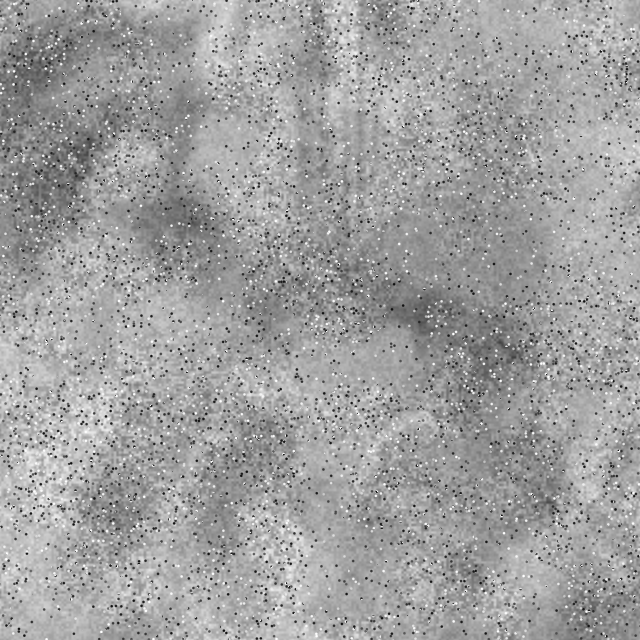
A WebGL 2 fragment shader for this texture:

```glsl
#version 300 es
precision highp float;
// Weathered grey surface: soft fractal clouds with darker blotches and faint
// vertical streaks, covered by fine grain and scattered dark and light specks.
// Clouds are layered value noise; specks are jittered dots on a fine grid.

uniform vec2 u_resolution;
out vec4 fragColor;

float hash(vec2 p) {
    vec3 q = fract(p.xyx * vec3(0.1031, 0.1030, 0.0973));
    q += dot(q, q.yzx + 33.33);
    return fract((q.x + q.y) * q.z);
}

float valueNoise(vec2 p) {
    vec2 cell = floor(p), f = fract(p);
    f = f * f * (3.0 - 2.0 * f);
    float low = mix(hash(cell), hash(cell + vec2(1, 0)), f.x);
    float high = mix(hash(cell + vec2(0, 1)), hash(cell + vec2(1, 1)), f.x);
    return mix(low, high, f.y);
}

float fbm(vec2 p) {
    float sum = 0.0, weight = 0.5, total = 0.0;
    for (int i = 0; i < 5; i++) {
        sum += weight * valueNoise(p);
        total += weight;
        weight *= 0.56;
        p = mat2(1.6, 1.2, -1.2, 1.6) * p + 17.3;
    }
    return sum / total;
}

// Cloudy base tone, paler towards the bottom.
float cloudTone(vec2 uv) {
    vec2 warp = vec2(fbm(uv * 5.0 + 41.0), fbm(uv * 5.0 + 73.0)) - 0.5;
    float clouds = fbm(uv * 4.0 + warp + 9.0);
    float blotches = smoothstep(0.5, 0.78, fbm(uv * 4.5 + warp + 128.0));
    float tone = 0.645 + 0.6 * (clouds - 0.5) - 0.2 * blotches;
    return tone + 0.07 * smoothstep(0.32, 0.05, uv.y);
}

// Thin streaks fanning out a little from the upper middle.
float streaks(vec2 uv) {
    float across = (uv.x - 0.54) / (0.8 + 0.4 * uv.y);
    float mask = exp(-across * across * 110.0) * smoothstep(0.52, 0.75, uv.y);
    float lines = valueNoise(vec2(across * 95.0 + 60.0, uv.y * 5.0));
    return mask * (0.22 * (lines - 0.5) - 0.05);
}

// Coverage of dark (x) and light (y) specks around a point on the grid.
vec2 specks(vec2 p, float density, float lightShare) {
    vec2 cover = vec2(0.0);
    vec2 home = floor(p);
    for (int y = -1; y <= 1; y++) {
        for (int x = -1; x <= 1; x++) {
            vec2 cell = home + vec2(x, y);
            float present = step(hash(cell + 311.0), density);
            vec2 jitter = vec2(hash(cell + 523.0), hash(cell + 677.0)) - 0.5;
            float d = length(p - cell - 0.5 - 0.6 * jitter);
            float strength = mix(0.45, 1.0, hash(cell + 839.0));
            float dot_ = present * strength * smoothstep(0.8, 0.2, d);
            float isLight = step(hash(cell + 947.0), lightShare);
            cover = max(cover, dot_ * vec2(1.0 - isLight, isLight));
        }
    }
    return cover;
}

void main() {
    vec2 uv = gl_FragCoord.xy / min(u_resolution.x, u_resolution.y);
    float tone = cloudTone(uv) + streaks(uv);

    // Grain strength and speck density vary from patch to patch.
    float patchiness = smoothstep(0.3, 0.65, fbm(uv * 14.0 + 205.0));
    float grain = valueNoise(uv * 256.0 + 31.0) - 0.5;
    grain += 0.5 * (valueNoise(uv * 120.0 + 87.0) - 0.5);
    tone += grain * mix(0.1, 0.28, patchiness);

    // Dark areas carry more light specks, pale areas more dark ones.
    float lightShare = mix(0.62, 0.3, smoothstep(0.45, 0.75, tone));
    vec2 cover = specks(uv * 256.0, mix(0.04, 0.125, patchiness), lightShare);
    tone = mix(tone, 0.06, cover.x);
    tone = mix(tone, 1.0, cover.y);

    fragColor = vec4(vec3(clamp(tone, 0.0, 1.0)), 1.0);
}
```
